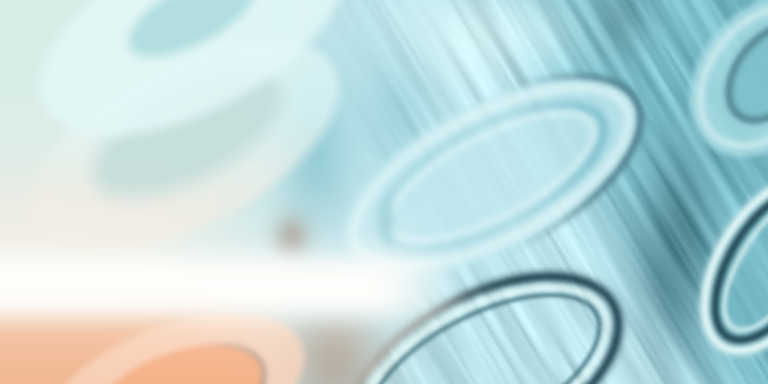
This background is drawn by a WebGL 2 fragment shader. Its source:

```glsl
#version 300 es
precision highp float;

uniform vec2 u_resolution;
out vec4 outColor;

const vec3 MIST   = vec3(0.85, 0.93, 0.91);
const vec3 AQUA   = vec3(0.73, 0.89, 0.92);
const vec3 TEAL   = vec3(0.46, 0.73, 0.78);
const vec3 DEEP   = vec3(0.24, 0.43, 0.48);
const vec3 INK    = vec3(0.10, 0.24, 0.29);
const vec3 FROST  = vec3(0.89, 0.97, 0.97);
const vec3 CREAM  = vec3(0.95, 0.92, 0.88);
const vec3 PEACH  = vec3(0.98, 0.83, 0.73);
const vec3 ORANGE = vec3(0.96, 0.68, 0.51);
const vec3 TAUPE  = vec3(0.70, 0.63, 0.57);
const vec3 WHITE  = vec3(1.0, 0.995, 0.985);
const vec2 STREAK_NORMAL = vec2(0.86, 0.51);
const vec2 STREAK_SCALE  = vec2(42.0, 2.2);
const float STREAK_GAIN  = 0.16;
const float TILT = 0.48;

float hash(vec2 p) {
    return fract(sin(dot(p, vec2(127.1, 311.7))) * 43758.5453);
}

float noise(vec2 p) {
    vec2 i = floor(p), f = fract(p);
    f = f * f * (3.0 - 2.0 * f);
    return mix(mix(hash(i), hash(i + vec2(1, 0)), f.x),
               mix(hash(i + vec2(0, 1)), hash(i + vec2(1, 1)), f.x), f.y);
}

// Approximate signed distance to a tilted ellipse
float ellipse(vec2 p, vec2 center, vec2 radii, float angle) {
    float c = cos(angle), s = sin(angle);
    vec2 q = mat2(c, -s, s, c) * (p - center) / radii;
    float k = length(q);
    return k * (k - 1.0) / max(length(q / radii), 1e-4);
}

float inside(float d, float soft) { return 1.0 - smoothstep(-soft, soft, d); }

float stroke(float d, float width) { return exp(-d * d / (width * width)); }

float blob(vec2 p, vec2 center, vec2 size) {
    vec2 q = (p - center) / size;
    return exp(-dot(q, q));
}

void main() {
    vec2 p = gl_FragCoord.xy / u_resolution.y;
    float across = dot(p, STREAK_NORMAL);
    float along = dot(p, vec2(-STREAK_NORMAL.y, STREAK_NORMAL.x));
    float streak = noise(vec2(across, along) * STREAK_SCALE)
                 + 0.5 * noise(vec2(across, along) * STREAK_SCALE * 2.3) - 0.75;

    // Cool backdrop with slanted shadows
    vec3 col = mix(MIST, AQUA, smoothstep(0.3, 1.0, p.x));
    float shade = smoothstep(1.42, 1.76, across);
    col = mix(col, TEAL, 0.9 * shade);
    col = mix(col, DEEP, 0.75 * blob(p, vec2(1.76, 0.36), vec2(0.10, 0.24)));
    col = mix(col, DEEP, 0.45 * blob(p, vec2(1.62, 0.97), vec2(0.07, 0.10)));
    col = mix(col, TEAL, 0.55 * blob(p, vec2(0.82, 0.58), vec2(0.09, 0.20)));
    col = mix(col, TEAL, 0.35 * blob(p, vec2(1.04, 0.72), vec2(0.10, 0.16)));
    col = mix(col, FROST, 0.6 * blob(p, vec2(1.28, 0.92), vec2(0.24, 0.14)));
    col += STREAK_GAIN * streak * smoothstep(1.1, 1.7, across + 0.35 * (1.0 - p.y));

    // Warm floor and left edge
    col = mix(col, CREAM, 0.8 * blob(p, vec2(0.0, 0.38), vec2(0.55, 0.20)));
    float floorMask = 1.0 - smoothstep(0.12, 0.30, p.y);
    col = mix(col, TAUPE, 0.85 * floorMask * blob(p, vec2(0.87, 0.07), vec2(0.13, 0.17)));
    col = mix(col, ORANGE, 0.85 * floorMask * (1.0 - smoothstep(0.45, 0.86, p.x)));

    // Two broad pale rings on the left
    float outer = ellipse(p, vec2(0.48, 0.62), vec2(0.44, 0.21), TILT);
    float hole = ellipse(p, vec2(0.49, 0.65), vec2(0.27, 0.12), TILT);
    col = mix(col, mix(CREAM, FROST, smoothstep(0.4, 0.75, p.y)), 0.7 * inside(outer, 0.025));
    col = mix(col, vec3(0.74, 0.85, 0.84), 0.75 * inside(hole, 0.045));
    outer = ellipse(p, vec2(0.50, 0.92), vec2(0.43, 0.21), TILT);
    hole = ellipse(p, vec2(0.50, 0.96), vec2(0.18, 0.075), TILT);
    col = mix(col, FROST, 0.85 * inside(outer, 0.025));
    col = mix(col, vec3(0.68, 0.86, 0.87), 0.9 * inside(hole, 0.025));

    // Glassy central ring
    outer = ellipse(p, vec2(1.28, 0.54), vec2(0.42, 0.19), TILT);
    hole = ellipse(p, vec2(1.28, 0.54), vec2(0.32, 0.13), TILT);
    float rightSide = smoothstep(1.30, 1.65, p.x);
    col = mix(col, vec3(0.76, 0.91, 0.94), 0.75 * inside(outer, 0.018));
    col = mix(col, DEEP, 0.65 * rightSide * stroke(outer - 0.004, 0.013));
    col = mix(col, TEAL, (0.2 + 0.55 * rightSide) * stroke(hole, 0.017));
    col = mix(col, FROST, 0.55 * stroke(outer + 0.026, 0.018));
    col = mix(col, FROST, 0.4 * stroke(hole + 0.025, 0.014));
    col = mix(col, TEAL, 0.5 * blob(p, vec2(1.01, 0.42), vec2(0.02, 0.06)));

    // Dark rim at the lower center
    float rim = ellipse(p, vec2(1.26, 0.03), vec2(0.38, 0.20), TILT);
    float rimWeight = smoothstep(0.94, 1.35, p.x);
    col = mix(col, AQUA, 0.35 * inside(rim, 0.02));
    col += 0.12 * streak * inside(rim, 0.02);
    col = mix(col, mix(TAUPE * 0.9, INK, rimWeight), (0.5 + 0.35 * rimWeight) * stroke(rim, 0.016));
    col = mix(col, FROST, 0.65 * stroke(rim + 0.030, 0.012));
    col = mix(col, DEEP, 0.65 * stroke(rim + 0.050, 0.009));

    // Rings cut by the right edge
    outer = ellipse(p, vec2(1.99, 0.80), vec2(0.23, 0.17), 0.9);
    hole = ellipse(p, vec2(2.01, 0.81), vec2(0.14, 0.09), 0.9);
    col = mix(col, vec3(0.65, 0.86, 0.89), 0.8 * inside(outer, 0.014));
    col = mix(col, TEAL, 0.75 * inside(hole, 0.015));
    col = mix(col, DEEP, 0.6 * stroke(hole, 0.013));
    col = mix(col, FROST, 0.5 * stroke(outer + 0.03, 0.014));
    outer = ellipse(p, vec2(2.01, 0.31), vec2(0.26, 0.15), 1.02);
    col = mix(col, TEAL, 0.6 * inside(outer, 0.01));
    col = mix(col, INK, 0.85 * stroke(outer + 0.040, 0.015));
    col = mix(col, FROST, 0.9 * stroke(outer + 0.012, 0.015));
    col = mix(col, FROST, 0.6 * stroke(outer + 0.068, 0.011));

    // Peach ring on the warm floor
    outer = ellipse(p, vec2(0.45, -0.03), vec2(0.36, 0.18), 0.38);
    hole = ellipse(p, vec2(0.46, -0.04), vec2(0.24, 0.12), 0.38);
    col = mix(col, PEACH, 0.8 * inside(outer, 0.018));
    col = mix(col, ORANGE, 0.9 * inside(hole, 0.015));
    col = mix(col, TAUPE * 0.9, 0.45 * stroke(hole, 0.012) * smoothstep(0.5, 0.7, p.x));

    // Brown accent and horizontal light beam
    col = mix(col, TAUPE * 0.85, 0.7 * blob(p, vec2(0.76, 0.38), vec2(0.045, 0.055)));
    float beamEnd = 1.0 - smoothstep(0.95, 1.24, p.x);
    float beam = exp(-pow(abs(p.y - 0.255) / 0.085, 3.0));
    col = mix(col, WHITE, 0.97 * beam * beamEnd);
    col = mix(col, WHITE, 0.35 * beamEnd * stroke(p.y - 0.26, 0.16));
    outColor = vec4(clamp(col, 0.0, 1.0), 1.0);
}
```
